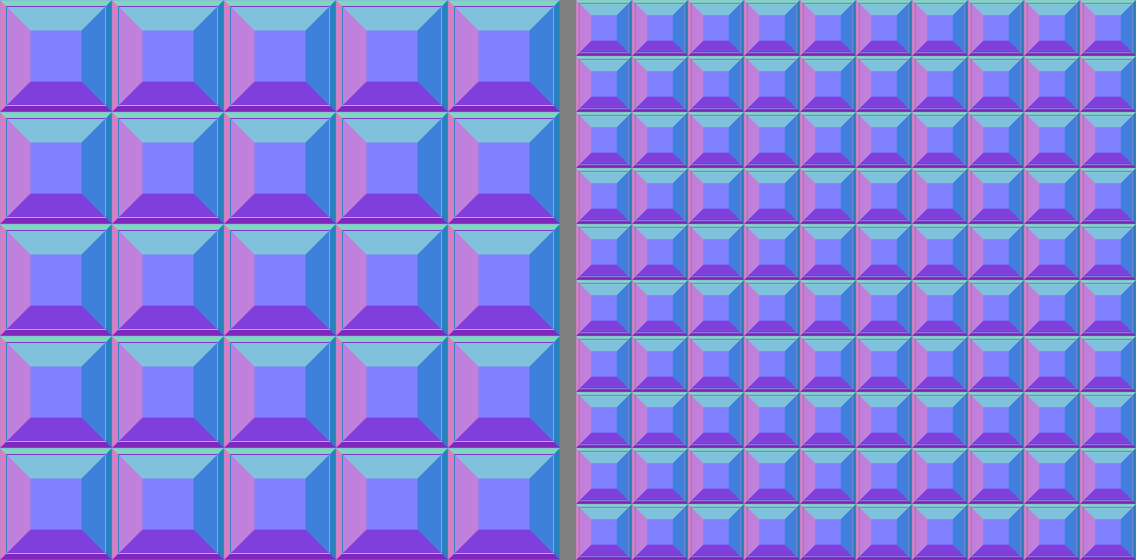
Left, the tile; right, the same tile 2 across and 2 down.
Reproduce this texture map procedurally as a Shadertoy shader.

```glsl
const float REPEATS = 5.0;        // tiles across and down

// Distances from the tile edge, in tile widths
const float SEAM_END   = 0.003;
const float BORDER_END = 0.0535;
const float LIP_END    = 0.0615;
const float BEVEL_END  = 0.272;

// Each layer: sideways tilt, blue channel
const vec2 FLAT   = vec2( 0.000, 1.000);
const vec2 BORDER = vec2( 0.345, 0.747);
const vec2 LIP    = vec2(-0.300, 0.790);
const vec2 BEVEL  = vec2( 0.257, 0.862);

// Antialiased step, one pixel wide
float edge(float limit, float x, float pixel) {
    return smoothstep(-0.5 * pixel, 0.5 * pixel, x - limit);
}

// Tilt and blue of the tile at a distance from its edge
vec2 tileProfile(float inset, float pixel) {
    vec2 layer = mix(FLAT, BORDER, edge(SEAM_END, inset, pixel));
    layer = mix(layer, LIP, edge(BORDER_END, inset, pixel));
    layer = mix(layer, BEVEL, edge(LIP_END, inset, pixel));
    return mix(layer, FLAT, edge(BEVEL_END, inset, pixel));
}

// Direction each side leans, with smooth mitred corners
vec2 sideDirection(vec2 p, float pixel) {
    vec2 a = abs(p);
    float onSide = smoothstep(-0.7 * pixel, 0.7 * pixel, a.x - a.y);
    vec2 horizontal = vec2(-sign(p.x), 0.0);
    vec2 vertical = vec2(0.0, sign(p.y));
    return mix(vertical, horizontal, onSide);
}

void mainImage(out vec4 fragColor, in vec2 fragCoord) {
    vec2 uv = fragCoord / iResolution.xy;
    float pixel = REPEATS / min(iResolution.x, iResolution.y);

    // Tile coordinates centred on zero
    vec2 p = fract(uv * REPEATS) - 0.5;
    float inset = 0.5 - max(abs(p.x), abs(p.y));

    // Encode the surface direction as colour
    vec2 layer = tileProfile(inset, pixel);
    vec2 tilt = 0.5 + layer.x * sideDirection(p, pixel);
    fragColor = vec4(tilt, layer.y, 1.0);
}
```
